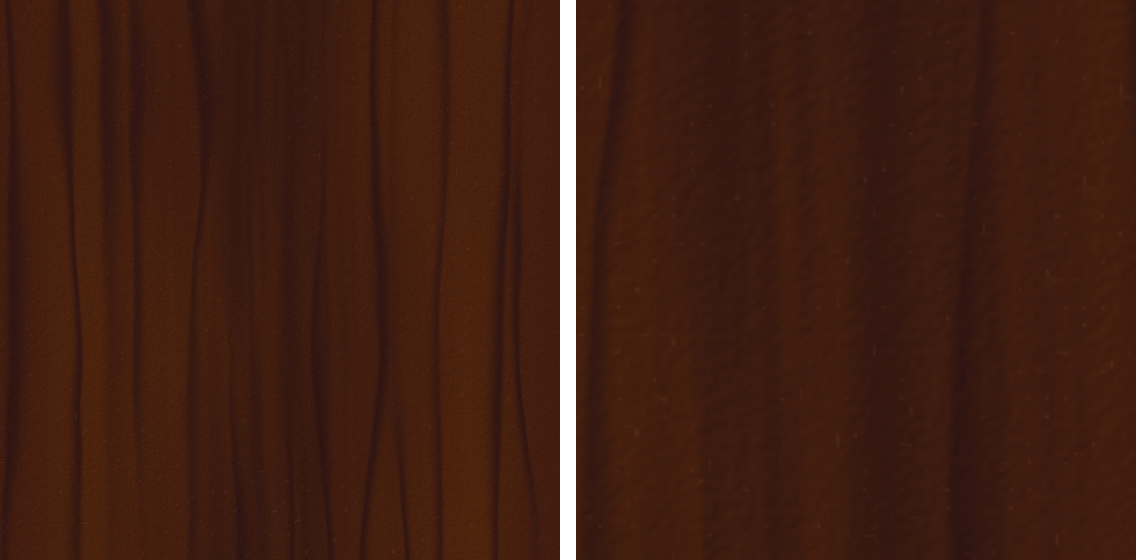
Left, the full canvas; right, a detail of the centre.
Reproduce this texture procedurally as a Shadertoy shader.

```glsl
const vec3 AMBER = vec3(0.305, 0.140, 0.048);
const vec3 RUSSET = vec3(0.258, 0.112, 0.060);
const vec3 UMBER = vec3(0.170, 0.074, 0.072);
const int STREAKS = 13;
const float STREAK_SWAY = 0.040;
const float STREAK_THIN = 0.005;
const float STREAK_WIDE = 0.019;
const float STREAK_DEPTH = 0.80;
const float HEART_X = 0.48;
const float HEART_WIDTH = 0.17;
const float HEART_DEPTH = 0.50;
const float FIBRE_DEPTH = 0.34;
const float PORE_SCALE = 230.0;
const float PORE_RELIEF = 0.16;
const float SPECK_LIGHT = 0.05;

float hash(vec2 p) {
    return fract(sin(dot(p, vec2(127.1, 311.7))) * 43758.5453);
}

float noise(vec2 p) {
    vec2 i = floor(p), f = fract(p);
    f = f * f * (3.0 - 2.0 * f);
    return mix(mix(hash(i), hash(i + vec2(1, 0)), f.x),
               mix(hash(i + vec2(0, 1)), hash(i + vec2(1, 1)), f.x), f.y);
}

// Long dark veins that sway, swell and fade, each with one crisper side
float veins(vec2 p) {
    float dark = 0.0;
    for (int i = 0; i < STREAKS; i++) {
        float id = float(i);
        float row = id * 17.0;
        float start = (id + 0.2 + 0.6 * hash(vec2(id, 3.0))) / float(STREAKS);
        float sway = noise(vec2(p.y * 2.6, row + 1.0)) - 0.5;
        float ripple = noise(vec2(p.y * 11.0, row + 2.0)) - 0.5;
        float d = p.x - start - STREAK_SWAY * (sway + 0.12 * ripple);
        float swell = noise(vec2(p.y * 3.5, row + 4.0));
        float width = mix(STREAK_THIN, STREAK_WIDE, swell * swell);
        float side = hash(vec2(id, 9.0)) < 0.5 ? -1.0 : 1.0;
        width *= d * side > 0.0 ? 0.65 : 1.5;
        float fade = smoothstep(0.05, 0.65, noise(vec2(p.y * 2.3, row + 6.0)));
        dark = max(dark, exp(-d * d / (width * width)) * mix(0.25, 1.0, fade));
    }
    return dark;
}

// Fine lengthwise fibres
float fibres(vec2 p) {
    float x = p.x + 0.02 * noise(vec2(p.x * 5.0, p.y * 3.0));
    return 0.6 * noise(vec2(x * 38.0, p.y * 2.2 + 5.0))
         + 0.4 * noise(vec2(x * 95.0, p.y * 3.5 + 9.0));
}

float pores(vec2 p) {
    return 0.65 * noise(p * PORE_SCALE) + 0.35 * noise(p * PORE_SCALE * 0.47 + 31.0);
}

void mainImage(out vec4 fragColor, in vec2 fragCoord) {
    vec2 p = fragCoord / iResolution.xy;

    // Broad warm and red zones, redder towards both edges
    float edge = smoothstep(0.0, 0.16, min(p.x, 1.0 - p.x));
    float glow = noise(vec2(p.x * 7.0, p.y * 2.5) + 20.0);
    vec3 color = mix(RUSSET, AMBER, edge * mix(0.35, 1.0, glow));

    // Dark heart of the board, broken by fibres
    float fibre = fibres(p);
    float offset = (p.x - HEART_X + 0.06 * (noise(vec2(p.y * 3.0, 40.0)) - 0.5)) / HEART_WIDTH;
    float heart = exp(-offset * offset);
    float shade = heart * HEART_DEPTH * mix(0.55, 1.35, fibre);
    shade += FIBRE_DEPTH * (fibre - 0.35) * mix(0.35, 1.0, heart);
    shade = clamp(shade, 0.0, 1.0);
    shade = 1.0 - (1.0 - shade) * (1.0 - STREAK_DEPTH * veins(p));
    color = mix(color, UMBER, shade);

    // Embossed pores lit from the upper left, with sparse bright specks
    vec2 lightStep = vec2(-0.5, 0.5) / PORE_SCALE;
    float relief = pores(p) - pores(p + lightStep);
    color *= 1.0 + PORE_RELIEF * relief;
    float speck = smoothstep(0.86, 1.0, noise(p * PORE_SCALE * 0.8 + 71.0));
    color += SPECK_LIGHT * speck * vec3(1.0, 0.75, 0.6);

    fragColor = vec4(color, 1.0);
}
```
